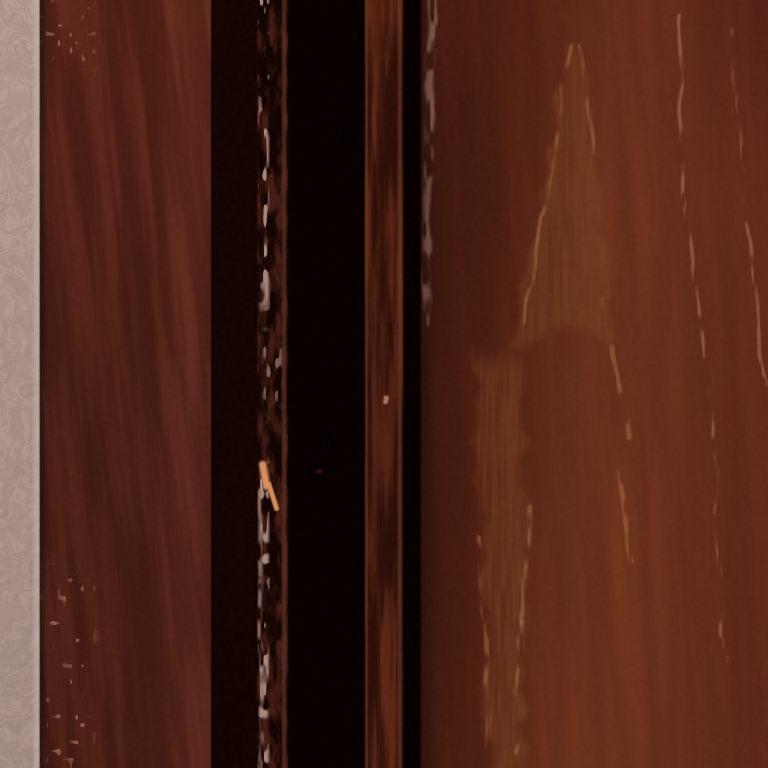
This texture is drawn by a WebGL 2 fragment shader. Its source:

```glsl
#version 300 es
precision highp float;
uniform vec2 u_resolution;
out vec4 fragColor;

const vec3 SHADOW = vec3(0.035, 0.004, 0.002);
const vec3 UMBER = vec3(0.10, 0.022, 0.008);
const vec3 MAHOGANY = vec3(0.31, 0.125, 0.085);
const vec3 RUSSET = vec3(0.42, 0.195, 0.11);
const vec3 TAN = vec3(0.47, 0.26, 0.14);
const vec3 SCUFF = vec3(0.66, 0.45, 0.37);
const vec3 PLASTER = vec3(0.66, 0.565, 0.53);

float hash(vec2 p) {
  vec3 q = fract(vec3(p.xyx) * 0.1031);
  q += dot(q, q.yzx + 33.33);
  return fract((q.x + q.y) * q.z);
}

float noise(vec2 p) {
  vec2 i = floor(p), f = fract(p);
  f = f * f * (3.0 - 2.0 * f);
  return mix(mix(hash(i), hash(i + vec2(1, 0)), f.x),
             mix(hash(i + vec2(0, 1)), hash(i + vec2(1, 1)), f.x), f.y);
}

float fbm(vec2 p) {
  float sum = 0.0, amp = 0.5;
  for (int i = 0; i < 4; i++) {
    sum += amp * noise(p);
    p = p * 2.03 + 17.0;
    amp *= 0.5;
  }
  return sum;
}

// Soft interval: 1 between lo and hi
float band(float x, float lo, float hi, float soft) {
  return smoothstep(lo - soft, lo + soft, x) * (1.0 - smoothstep(hi - soft, hi + soft, x));
}

// Soft round line from a to b
float stroke(vec2 p, vec2 a, vec2 b, float width) {
  vec2 d = b - a;
  float t = clamp(dot(p - a, d) / dot(d, d), 0.0, 1.0);
  return 1.0 - smoothstep(width * 0.3, width * 1.3, length(p - a - d * t));
}

// Line with worn gaps along the grain
float scratch(vec2 p, vec2 a, vec2 b, float width) {
  vec2 q = p + vec2(0.008 * (noise(vec2(p.y * 28.0, a.x * 90.0)) - 0.5), 0.0);
  return stroke(q, a, b, width) * smoothstep(0.25, 0.75, noise(p * vec2(190.0, 50.0)));
}

vec3 plaster(vec2 p) {
  vec2 warp = vec2(fbm(p * 18.0), fbm(p * 18.0 + 40.0));
  float swirl = sin(fbm(p * vec2(26.0, 20.0) + warp * 2.5) * 38.0);
  float relief = smoothstep(0.5, 1.0, swirl) - 0.6 * smoothstep(0.6, 1.0, -swirl);
  vec3 c = PLASTER * (0.96 + 0.08 * p.y + 0.05 * relief);
  return mix(c, vec3(0.76, 0.68, 0.65), band(p.x, 0.044, 0.052, 0.004) * 0.6);
}

vec3 frameWood(vec2 p) {
  float slant = p.x + 0.10 * p.y;
  float grain = fbm(vec2(slant * 75.0, p.y * 5.0));
  vec3 c = mix(MAHOGANY * 0.88, vec3(0.38, 0.17, 0.12), smoothstep(0.3, 0.75, grain) * 0.65);
  c *= 0.93 + 0.16 * smoothstep(0.4, 1.0, p.y);
  c += vec3(0.05, 0.03, 0.025) * band(p.x, 0.22, 0.272, 0.03);
  c *= 1.0 - 0.35 * band(p.x, 0.04, 0.058, 0.006);
  float chips = smoothstep(0.83, 0.93, noise(p * vec2(130.0, 90.0)));
  float worn = band(p.x, 0.058, 0.12, 0.015) * (band(p.y, 0.0, 0.25, 0.03) + band(p.y, 0.9, 1.0, 0.02));
  return mix(c, SCUFF, chips * worn * 0.7);
}

// Splintered edge and its lit lip
vec3 chippedStrip(vec2 p) {
  float wear = fbm(p * vec2(110.0, 38.0));
  vec3 c = mix(UMBER * 0.8, vec3(0.27, 0.11, 0.075), smoothstep(0.3, 0.7, wear));
  float flake = smoothstep(0.6, 0.8, noise(p * vec2(200.0, 70.0) + 9.0));
  float rim = band(p.x, 0.337, 0.350, 0.003) * (1.0 - band(p.y, 0.40, 0.60, 0.02));
  float mid = band(p.x, 0.342, 0.368, 0.004) * band(p.y, 0.47, 0.62, 0.03);
  c = mix(c, vec3(0.65, 0.53, 0.48), flake * max(rim, mid * 0.65));
  c = mix(c, vec3(0.58, 0.47, 0.43), scratch(p, vec2(0.339, 0.0), vec2(0.340, 0.36), 0.004) * 0.8);
  c = mix(c, vec3(0.34, 0.18, 0.14), band(p.x, 0.367, 0.373, 0.002) * 0.75);
  float splinter = max(stroke(p, vec2(0.342, 0.395), vec2(0.347, 0.367), 0.006),
                       stroke(p, vec2(0.350, 0.370), vec2(0.360, 0.338), 0.004));
  return mix(c, vec3(0.83, 0.56, 0.38), splinter);
}

vec3 bead(vec2 p) {
  float grain = fbm(vec2(p.x * 90.0, p.y * 7.0));
  vec3 c = mix(vec3(0.20, 0.065, 0.035), vec3(0.40, 0.17, 0.09), smoothstep(0.25, 0.7, grain));
  c *= 0.82 + 0.25 * abs(p.y - 0.45);
  c = mix(c, vec3(0.43, 0.23, 0.17), 0.6 * (band(p.x, 0.475, 0.479, 0.002) + band(p.x, 0.518, 0.523, 0.002)));
  return mix(c, SCUFF, stroke(p, vec2(0.502, 0.477), vec2(0.503, 0.482), 0.004));
}

vec3 panel(vec2 p) {
  float grain = fbm(vec2(p.x * 55.0 + p.y * 3.0, p.y * 4.0));
  float fibre = noise(p * vec2(260.0, 24.0));
  float warmth = smoothstep(0.55, 0.80, p.x + 0.06 * (0.5 - p.y));
  vec3 c = mix(vec3(0.25, 0.095, 0.055), RUSSET, warmth);
  c = mix(c, MAHOGANY * 1.1, 0.6 * smoothstep(0.82, 1.0, p.x) + 0.3 * smoothstep(0.7, 1.0, p.y));
  c *= 0.90 + 0.20 * grain;

  // Pale flame: spire, arch and left leg
  float wobble = 0.02 * (noise(p * vec2(25.0, 40.0)) - 0.5);
  float x = p.x + wobble;
  float drop = 0.95 - p.y;
  float spire = band(x, 0.742 - 0.18 * drop, 0.755 + 0.12 * drop, 0.006) * band(p.y, 0.54, 0.94, 0.02);
  float arch = 1.0 - smoothstep(-0.01, 0.01, p.y - 0.575 + 9.0 * (x - 0.745) * (x - 0.745));
  float leg = band(x, 0.617 + 0.04 * (0.5 - p.y), 0.683, 0.008) * band(p.y, -0.1, 0.535, 0.02);
  float flame = max(spire * (1.0 - arch), leg);
  c = mix(c, TAN, flame * (0.22 + 0.38 * fibre));

  // Worn grain lines
  float lines = scratch(p, vec2(0.742, 0.94), vec2(0.708, 0.72), 0.003);
  lines = max(lines, scratch(p, vec2(0.755, 0.94), vec2(0.774, 0.80), 0.003));
  lines = max(lines, scratch(p, vec2(0.708, 0.72), vec2(0.683, 0.58), 0.003));
  lines = max(lines, scratch(p, vec2(0.785, 0.61), vec2(0.818, 0.43), 0.004));
  lines = max(lines, scratch(p, vec2(0.805, 0.39), vec2(0.822, 0.27), 0.004));
  lines = max(lines, scratch(p, vec2(0.625, 0.30), vec2(0.638, 0.02), 0.004));
  lines = max(lines, scratch(p, vec2(0.688, 0.34), vec2(0.670, 0.02), 0.004));
  c = mix(c, vec3(0.61, 0.39, 0.24), lines * 0.6);
  float pale = scratch(p, vec2(0.885, 0.98), vec2(0.890, 0.75), 0.003);
  pale = max(pale, scratch(p, vec2(0.890, 0.75), vec2(0.925, 0.50), 0.003));
  pale = max(pale, scratch(p, vec2(0.925, 0.50), vec2(0.943, 0.14), 0.003));
  pale = max(pale, scratch(p, vec2(0.950, 0.96), vec2(0.995, 0.50), 0.003));
  pale = max(pale, scratch(p, vec2(0.683, 0.19), vec2(0.677, 0.13), 0.004));
  c = mix(c, SCUFF, pale * 0.55);
  float edge = scratch(p, vec2(0.563, 1.0), vec2(0.553, 0.58), 0.007);
  c = mix(c, vec3(0.60, 0.43, 0.38), edge * 0.75);
  return c * (0.72 + 0.28 * smoothstep(0.545, 0.575, p.x));
}

void main() {
  vec2 p = gl_FragCoord.xy / u_resolution;
  float soft = 0.002;
  // Upright mouldings laid over shadow
  vec3 c = mix(SHADOW, UMBER, band(p.x, 0.277, 0.337, soft) * (0.55 + 0.3 * p.y));
  c = mix(c, plaster(p), band(p.x, -0.1, 0.052, soft));
  c = mix(c, frameWood(p), band(p.x, 0.053, 0.275, soft));
  c = mix(c, chippedStrip(p), band(p.x, 0.335, 0.375, soft));
  c = mix(c, bead(p), band(p.x, 0.475, 0.525, soft));
  c = mix(c, panel(p), band(p.x, 0.548, 1.1, soft));
  c = mix(c, vec3(0.25, 0.04, 0.02), stroke(p, vec2(0.414, 0.386), vec2(0.417, 0.386), 0.003));
  c += 0.012 * (noise(p * 240.0) - 0.5);
  fragColor = vec4(clamp(c, 0.0, 1.0), 1.0);
}
```
